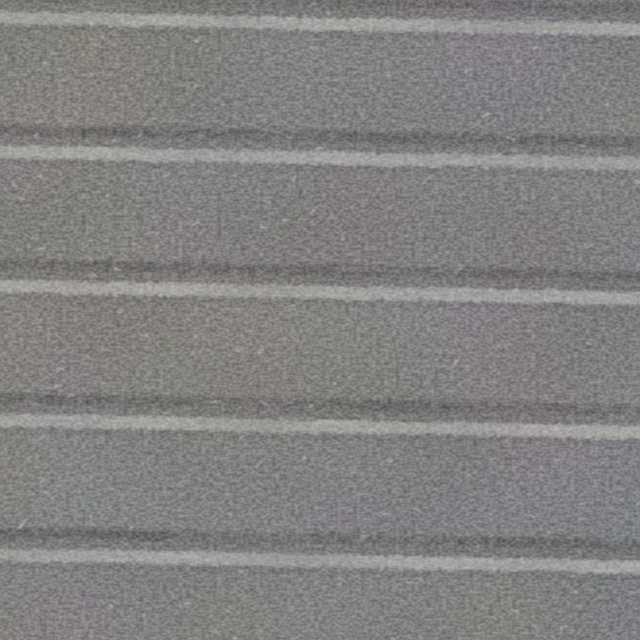
A three.js fragment shader for this texture:

```glsl
// Grey ribbed stone: five pale, slightly sloping ridge lines, each with a dark
// groove above it. Lines come from a repeated signed distance; gradient noise
// adds rough edges, grain, stains and wear, and hashed cells scatter pale flecks.
varying vec2 vUv;

#define LINE_PITCH 0.2098
#define LINE_START 0.1335
#define LINE_SLOPE 0.0190
#define LINE_HALF_WIDTH 0.0098
#define GROOVE_OFFSET 0.0345
#define GROOVE_HALF_WIDTH 0.0085
#define EDGE_SOFTNESS 0.0038
#define GRAIN_STRENGTH 0.125
#define FLECK_CELLS 26.0
#define STONE_COLOR vec3(0.508, 0.503, 0.502)
#define LINE_COLOR vec3(0.650, 0.648, 0.640)
#define GROOVE_COLOR vec3(0.405, 0.398, 0.398)

vec2 hash2(vec2 p) {
  vec3 q = fract(vec3(p.xyx) * vec3(0.1031, 0.1030, 0.0973));
  q += dot(q, q.yzx + 33.33);
  return fract((q.xx + q.yz) * q.zy);
}

float cornerGradient(vec2 cell, vec2 offset) {
  float angle = 6.2832 * hash2(cell).x;
  return dot(vec2(cos(angle), sin(angle)), offset);
}

// Gradient noise, roughly -0.7 to 0.7
float noise(vec2 p) {
  vec2 i = floor(p);
  vec2 f = p - i;
  vec2 u = f * f * f * (f * (f * 6.0 - 15.0) + 10.0);
  vec2 e = vec2(1.0, 0.0);
  float low = mix(cornerGradient(i, f), cornerGradient(i + e, f - e), u.x);
  float high = mix(cornerGradient(i + e.yx, f - e.yx),
                   cornerGradient(i + e.xx, f - e.xx), u.x);
  return mix(low, high, u.y);
}

// Soft band of the given half width around d = 0
float band(float d, float halfWidth, float softness) {
  return 1.0 - smoothstep(halfWidth - softness, halfWidth + softness, abs(d));
}

// Short slanted chips, at most one per cell, seen from the neighbouring cells
float flecks(vec2 uv) {
  vec2 p = uv * FLECK_CELLS;
  vec2 home = floor(p);
  float cover = 0.0;
  for (int y = -1; y <= 1; y++) {
    for (int x = -1; x <= 1; x++) {
      vec2 cell = home + vec2(float(x), float(y));
      vec2 place = hash2(cell + 71.0);
      vec2 kind = hash2(cell + 153.0);
      float angle = mix(-0.5, 0.9, kind.x);
      vec2 along = vec2(cos(angle), sin(angle));
      vec2 d = p - cell - place;
      vec2 local = vec2(dot(d, along), dot(d, vec2(-along.y, along.x)));
      local.y += 0.06 * noise(p * 5.0);
      float size = mix(0.12, 0.32, kind.y * kind.y);
      float shape = 1.0 - smoothstep(0.4, 1.2, length(local / vec2(size, 0.085)));
      float present = step(0.62, fract(kind.x * 7.0 + place.y * 3.0));
      cover = max(cover, shape * present * mix(0.35, 1.0, place.x));
    }
  }
  return cover;
}

void main() {
  vec2 uv = vUv;

  // Signed height above the nearest line
  float wander = 0.0022 * noise(uv * vec2(9.0, 5.0) + 4.0);
  float rows = (uv.y + LINE_SLOPE * uv.x + wander - LINE_START) / LINE_PITCH;
  float row = floor(rows + 0.5);
  float height = (rows - row) * LINE_PITCH;
  float rough = 0.0042 * noise(uv * vec2(85.0, 110.0))
              + 0.0024 * noise(uv * vec2(170.0, 200.0));

  // Wear along each line and groove
  float lineWear = 0.88 + 0.35 * noise(vec2(uv.x * 6.0, row * 7.3 + 2.4))
                 + 0.22 * noise(uv * vec2(38.0, 60.0));
  float grooveWear = 0.62 + 0.55 * noise(vec2(uv.x * 7.0, row * 5.7 + 30.6))
                   + 0.60 * noise(uv * vec2(45.0, 70.0) + 9.0);

  // Stone with broad tone changes and faint green to violet stains
  vec3 color = STONE_COLOR;
  color += 0.025 * noise(uv * vec2(5.0, 7.0) + 17.0);
  color += vec3(0.013, -0.014, 0.012) * noise(uv * 4.5 + 41.0);
  color += vec3(-0.010, -0.004, 0.024) * noise(uv * 3.2 + 63.0);
  color += vec3(-0.010, -0.010, 0.012) * (uv.x - 0.5);

  // Shaded shelf, groove, lower shadow, then the pale ridge
  float shelf = band(height - 0.022, 0.016, 0.008);
  float groove = band(height - GROOVE_OFFSET + rough, GROOVE_HALF_WIDTH, 0.006);
  float shadow = band(height + 0.017 + rough, 0.005, 0.005);
  float ridge = band(height + rough, LINE_HALF_WIDTH, EDGE_SOFTNESS);
  color -= 0.024 * shelf + 0.022 * shadow;
  color = mix(color, GROOVE_COLOR, groove * clamp(grooveWear, 0.1, 1.0));
  color = mix(color, LINE_COLOR, ridge * clamp(lineWear, 0.4, 1.0));

  // Pale flecks and fine grain
  color = mix(color, vec3(0.66, 0.67, 0.66), 0.62 * flecks(uv) * (1.0 - ridge));
  float grain = noise(uv * vec2(165.0, 235.0)) + 0.6 * noise(uv * vec2(80.0, 125.0) + 5.0);
  color += GRAIN_STRENGTH * grain * mix(1.0, 0.75, ridge);
  color += vec3(0.022, -0.010, 0.018) * noise(uv * vec2(95.0, 120.0) + 87.0);

  gl_FragColor = vec4(clamp(color, 0.0, 1.0), 1.0);
}
```
